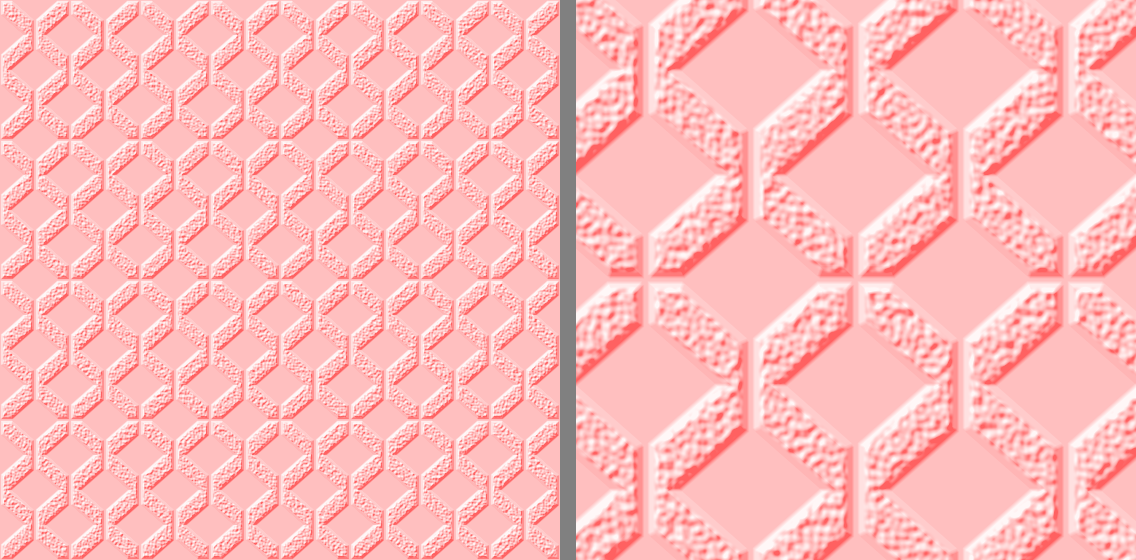
Left, the full canvas; right, a detail of the centre.
This pattern is drawn by a Shadertoy shader. Its source:

```glsl
#define COLUMNS 16.0      // zigzag bands across; whole even number
#define ROWS 16.0         // half zigzags down; multiple of four
#define TIP 0.33          // band width at a turn, in columns
#define WALL 0.41         // half length of the upright side at a turn
#define GAP 0.025         // half width of the grooves
#define BEVEL 0.095       // width of the sloped rim
#define GRAIN_CELLS 208.0 // noise cells across; whole even number
#define GRAIN_HEIGHT 0.68
#define FLAT_TONE 0.75
#define LIGHT_GAIN 0.22
#define SHADOW_GAIN 0.37
#define LIGHT_DIR vec2(-0.6, 0.8)

vec2 gradientAt(vec2 cell, float period) {
    vec3 h = fract(mod(cell, period).xyx * vec3(0.1031, 0.1030, 0.0973));
    h += dot(h, h.yzx + 33.33);
    float angle = 6.28318 * fract((h.x + h.y) * h.z);
    return vec2(cos(angle), sin(angle));
}

// Gradient noise that wraps after a whole number of cells
float gradientNoise(vec2 p, float period) {
    vec2 i = floor(p), f = fract(p);
    vec2 w = f * f * f * (f * (f * 6.0 - 15.0) + 10.0);
    vec2 e = vec2(0.0, 1.0);
    float a = dot(gradientAt(i, period), f);
    float b = dot(gradientAt(i + e.yx, period), f - e.yx);
    float c = dot(gradientAt(i + e.xy, period), f - e.xy);
    float d = dot(gradientAt(i + e.yy, period), f - e.yy);
    return mix(mix(a, b, w.x), mix(c, d, w.x), w.y);
}

// Depth inside the zigzag bands, negative outside; p is in columns
float bandDepth(vec2 p) {
    // Mirror every other column and fold each zigzag to half a period
    vec2 q = abs(mod(p + 1.0, 2.0) - 1.0);
    vec2 inward = normalize(vec2(WALL - 1.0, 1.0 - TIP));
    float outerSlope = dot(inward, q - vec2(TIP, 0.0));
    float innerSlope = dot(inward, 1.0 - q - vec2(TIP, 0.0));
    float walls = min(q.x, 1.0 - q.x) - GAP;
    // Horizontal groove after every second full zigzag
    float groove = abs(mod(p.y + 2.0, 4.0) - 2.0) - GAP;
    return min(min(outerSlope, innerSlope), min(walls, groove));
}

float reliefHeight(vec2 p) {
    float depth = bandDepth(p);
    vec2 g = p / vec2(COLUMNS, ROWS) * GRAIN_CELLS;
    float grain = gradientNoise(g, GRAIN_CELLS)
                + 0.6 * gradientNoise(g * 0.5, GRAIN_CELLS * 0.5);
    float grainMask = smoothstep(BEVEL * 0.5, BEVEL * 1.05, depth);
    return clamp(depth / BEVEL, 0.0, 1.0) + GRAIN_HEIGHT * grain * grainMask;
}

void mainImage(out vec4 fragColor, in vec2 fragCoord) {
    vec2 p = fragCoord / iResolution.xy * vec2(COLUMNS, ROWS);

    // Slope towards the light; the step also smooths the rims
    float reach = 0.022;
    vec2 stepToLight = LIGHT_DIR * reach;
    float rise = reliefHeight(p - stepToLight) - reliefHeight(p + stepToLight);
    float lit = clamp(rise * BEVEL / (2.0 * reach), -1.0, 1.0);

    // Linear highlights, steeper shadows
    float shadow = pow(max(-lit, 0.0), 1.4);
    float tone = FLAT_TONE + LIGHT_GAIN * max(lit, 0.0) - SHADOW_GAIN * shadow;
    fragColor = vec4(1.0, tone, tone, 1.0);
}
```
